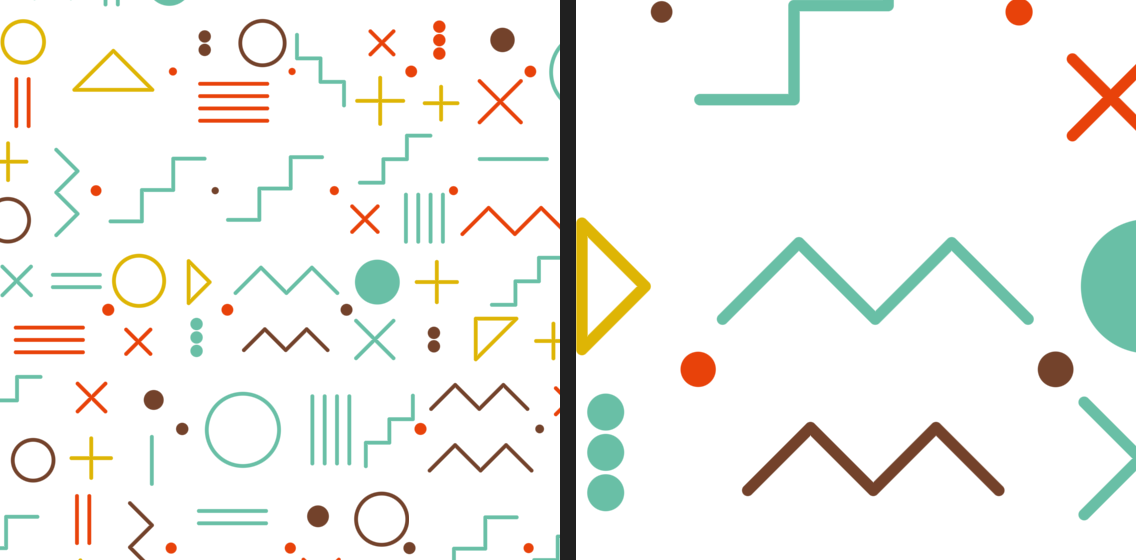
Left: the whole. Right: its middle third, enlarged.
This pattern is drawn by a Shadertoy shader. Its source:

```glsl
// Scattered outline shapes, zigzags, stairs and dots in four flat colours on white
#define GRID 4.7          // blocks per canvas height
#define STROKE 0.0034     // half line width
#define SOFTNESS 0.9      // edge blur in pixels
#define LARGE_SHARE 0.25  // blocks holding one large shape
#define WIDE_SHARE 0.36   // half blocks holding one wide shape
#define DOT_SHARE 0.6     // gaps between blocks holding a dot
#define TEAL vec3(0.41, 0.75, 0.65)
#define ORANGE vec3(0.91, 0.26, 0.04)
#define YELLOW vec3(0.87, 0.71, 0.02)
#define BROWN vec3(0.45, 0.26, 0.17)

const float CELL = 0.25 / GRID;  // half width of a small cell

// Three random values per integer cell and salt
vec3 random3(vec2 id, int salt) {
    uvec3 v = uvec3(ivec3(ivec2(id) + 64, salt + 7));
    v = v * 1664525u + 1013904223u;
    v.x += v.y * v.z; v.y += v.z * v.x; v.z += v.x * v.y;
    v ^= v >> 16u;
    v.x += v.y * v.z; v.y += v.z * v.x; v.z += v.x * v.y;
    return vec3(v >> 8u) / 16777216.0;
}

// Evenly spread choice, so that every kind gets its share
float spread(vec2 id) {
    return fract(dot(id, vec2(0.7549, 0.5698)) + 0.15 * random3(id, 9).x);
}

// Colour by cumulative shares of teal, orange and yellow; the rest is brown
vec3 pick(float h, vec3 share) {
    return h < share.x ? TEAL : h < share.y ? ORANGE : h < share.z ? YELLOW : BROWN;
}

float segment(vec2 p, vec2 a, vec2 b) {
    vec2 d = b - a;
    return length(p - a - d * clamp(dot(p - a, d) / dot(d, d), 0.0, 1.0));
}

float diagonalCross(vec2 p, float r) { return segment(abs(p), vec2(0), vec2(r)); }

float plusSign(vec2 p, float r) {
    p = abs(p);
    return segment(vec2(max(p.x, p.y), min(p.x, p.y)), vec2(0), vec2(r, 0));
}

// Right-angled or arrow-like triangle outline in a random direction
float triangle(vec2 p, float r, vec3 h) {
    if (h.y < 0.35) p = p.yx;
    if (h.z < 0.4) p = -p;
    bool right = h.x < 0.35;
    vec2 a = right ? vec2(-r, r) : vec2(-0.5 * r, r);
    vec2 b = right ? vec2(-r) : vec2(-0.5 * r, -r);
    vec2 c = right ? vec2(r) : vec2(0.5 * r, 0);
    return min(segment(p, a, b), min(segment(p, b, c), segment(p, c, a)));
}

// Nearest of n rows with the given gap, centred on zero
float repeatRows(float y, float gap, float n) {
    float mid = 0.5 * (n - 1.0);
    return y - gap * (clamp(round(y / gap + mid), 0.0, n - 1.0) - mid);
}

float lineStack(vec2 p, float r, float n) {
    return segment(vec2(p.x, repeatRows(p.y, 0.022, n)), vec2(-r, 0), vec2(r, 0));
}

vec2 pathPoint(float k, bool stairs) {
    return stairs ? vec2(ceil(0.5 * k), floor(0.5 * k)) : vec2(k, mod(k, 2.0));
}

// Stairs or zigzag of n segments
float foldedPath(vec2 p, float size, int n, bool stairs) {
    vec2 extent = stairs ? pathPoint(float(n), true) : vec2(n, 1);
    p = p / size + 0.5 * extent;
    float d = 1e3;
    for (int i = 0; i < n; i++)
        d = min(d, segment(p, pathPoint(float(i), stairs), pathPoint(float(i + 1), stairs)));
    return d * size;
}

float largeShape(vec2 p, float kind, vec3 h, out vec3 colour) {
    colour = pick(h.x, vec3(0.35, 0.65, 0.8));
    if (kind < 0.25) return diagonalCross(p, mix(0.055, 0.078, h.y)) - STROKE;
    if (kind < 0.55) return abs(length(p) - mix(0.055, 0.075, h.y)) - STROKE;
    if (kind < 0.75) return triangle(p, mix(0.055, 0.07, h.y), h.yzx) - STROKE;
    colour = TEAL;
    return foldedPath(p, 0.056, 5, true) - STROKE;
}

float wideShape(vec2 p, float kind, vec3 h, out vec3 colour) {
    if (h.y < 0.5) p.x = -p.x;
    colour = pick(h.x, vec3(0.3, 0.55, 0.55));
    if (kind < 0.4) return foldedPath(p, mix(0.037, 0.047, h.z), 4, false) - STROKE;
    colour = pick(h.x, vec3(0.4, 1, 1));
    if (kind < 0.7) return lineStack(p, 0.06, 1.0 + floor(4.0 * h.z)) - STROKE;
    colour = TEAL;
    return foldedPath(p, 0.042, 5, true) - STROKE;
}

float smallShape(vec2 p, float kind, vec3 h, out vec3 colour) {
    colour = pick(h.x, vec3(0.42, 0.82, 0.82));
    if (kind < 0.25) return diagonalCross(p, mix(0.02, 0.038, h.y)) - STROKE;
    colour = pick(h.x, vec3(0.12, 0.12, 1));
    if (kind < 0.42) return plusSign(p, mix(0.024, 0.043, h.y)) - STROKE;
    colour = pick(h.x, vec3(0.2, 0.3, 0.88));
    if (kind < 0.54) return triangle(p, mix(0.028, 0.04, h.z), h.yzx) - STROKE;
    colour = pick(h.x, vec3(0.1, 0.2, 0.7));
    if (kind < 0.68) return abs(length(p) - mix(0.036, 0.046, h.y)) - STROKE;
    colour = pick(h.x, vec3(0.27, 0.55, 0.55));
    if (kind < 0.8) return length(p) - (h.x < 0.27 ? 0.04 : mix(0.015, 0.025, h.y));
    if (kind < 0.86) return length(vec2(p.x, repeatRows(p.y, 0.024, 2.0 + step(0.5, h.y)))) - 0.011;
    colour = pick(h.x, vec3(0.4, 1, 1));
    return lineStack(h.z < 0.3 ? p.yx : p, 0.042, 1.0 + floor(4.0 * h.y)) - STROKE;
}

void mainImage(out vec4 fragColor, in vec2 fragCoord) {
    // Block rows, each shifted sideways by a random amount
    vec2 uv = fragCoord / iResolution.y * GRID + vec2(0.3, 0.4);
    uv.x += random3(vec2(3, floor(uv.y)), 0).x;
    vec2 block = floor(uv), id = block * 2.0;
    vec2 p = (uv - block - 0.5) / GRID;

    // Split the block into halves and cells unless it holds a large shape
    bool large = spread(block) < LARGE_SHARE, wide = false;
    if (!large) {
        if (random3(block, 1).x < 0.3) p = p.yx;
        vec2 side = step(0.0, p);
        id.y += side.y;
        p.y -= (2.0 * side.y - 1.0) * CELL;
        wide = random3(id, 2).x < WIDE_SHARE;
        if (!wide) {
            id.x += side.x;
            p.x -= (2.0 * side.x - 1.0) * CELL;
        }
    }

    // One shape per slot, slightly off centre
    vec3 h = random3(id, 3), colour;
    p += (random3(id, 4).xy - 0.5) * 0.008;
    float kind = spread(id + 0.5), d;
    if (large) d = largeShape(p, random3(id, 5).x, h, colour);
    else if (wide) d = wideShape(p, random3(id, 5).x, h, colour);
    else d = smallShape(p, kind, h, colour);

    // Small dots in the gaps between neighbouring blocks
    vec2 gap = vec2(round(uv.x), block.y);
    vec3 g = random3(gap, 6);
    float dotDistance = length((uv - gap - vec2(0, 0.5)) / GRID) - mix(0.006, 0.011, g.y);
    if (g.x < DOT_SHARE && dotDistance < d) {
        d = dotDistance;
        colour = pick(g.z, vec3(0, 0.45, 0.45));
    }

    float edge = SOFTNESS / iResolution.y;
    fragColor = vec4(mix(colour, vec3(1), smoothstep(-edge, edge, d)), 1);
}
```
